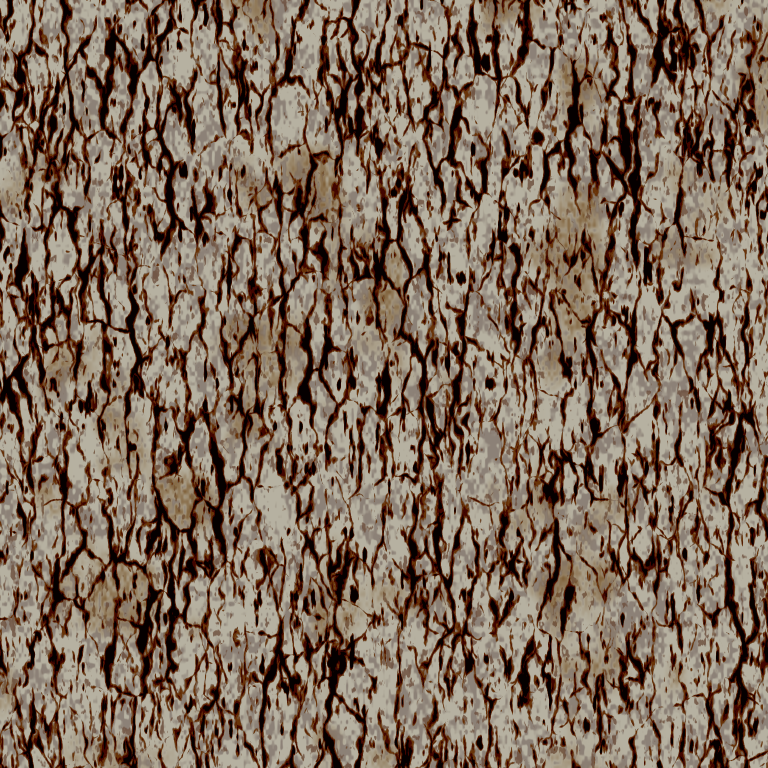
Give the GLSL for this texture, as a Shadertoy shader.

```glsl
// Weathered tree bark: pale upright plates split by dark, rust-edged cracks.

float hash(vec2 p) {
    return fract(sin(dot(p, vec2(127.1, 311.7))) * 43758.5453);
}

vec2 hash2(vec2 p) {
    return vec2(hash(p), hash(p + 57.3));
}

float noise(vec2 p) {
    vec2 i = floor(p), f = fract(p);
    f = f * f * (3.0 - 2.0 * f);
    return mix(mix(hash(i), hash(i + vec2(1, 0)), f.x),
               mix(hash(i + vec2(0, 1)), hash(i + vec2(1, 1)), f.x), f.y);
}

float fbm(vec2 p) {
    float sum = 0.0, amp = 0.57;
    for (int i = 0; i < 3; i++) {
        sum += amp * noise(p);
        p = p * 2.03 + 17.7;
        amp *= 0.5;
    }
    return sum;
}

// Distance to the nearest Voronoi border, in canvas units.
// Level borders are pushed away a little, so they crack thinner.
float crackDistance(vec2 uv, vec2 scale) {
    vec2 p = uv * scale, cell = floor(p), f = fract(p);
    vec2 nearest = vec2(0), nearestCell = vec2(0);
    float best = 9.0;
    for (int y = -1; y <= 1; y++)
    for (int x = -1; x <= 1; x++) {
        vec2 g = vec2(x, y);
        vec2 r = g + hash2(cell + g) - f;
        if (dot(r, r) < best) {
            best = dot(r, r);
            nearest = r;
            nearestCell = g;
        }
    }
    float d = 1.0;
    for (int y = -2; y <= 2; y++)
    for (int x = -2; x <= 2; x++) {
        vec2 g = nearestCell + vec2(x, y);
        vec2 r = g + hash2(cell + g) - f;
        vec2 across = r - nearest;
        if (dot(across, across) > 0.0001) {
            vec2 n = normalize(across);
            float border = dot(0.5 * (nearest + r), n) / length(n * scale);
            d = min(d, border + 0.0018 * n.y * n.y);
        }
    }
    return d;
}

vec3 bark(vec2 uv) {
    // Jagged bending of the plate outlines
    vec2 bend = vec2(fbm(uv * vec2(28, 16)), fbm(uv * vec2(24, 18) + 40.0)) - 0.5;
    vec2 jag = vec2(noise(uv * vec2(95, 60)), noise(uv * vec2(85, 70) + 9.0)) - 0.5;
    vec2 q = uv + bend * vec2(0.018, 0.034) + jag * vec2(0.008, 0.012);

    // Main fissures, finer splits and short upright nicks
    float fissure = crackDistance(q, vec2(28, 11))
                  + 0.0024 - 0.0062 * noise(uv * vec2(32, 14) + 3.0);
    float split = crackDistance(q + 5.0, vec2(52, 19))
                + 0.0064 - 0.0090 * noise(uv * vec2(30, 15) + 71.0);
    float nick = 0.04 * (fbm(uv * vec2(120, 36) + 61.0) - 0.22);
    float rough = fbm(uv * vec2(150, 62) + 23.0);
    float depth = min(min(fissure, split) + 0.010 * (rough - 0.5), nick);

    // Mottled plate surface
    float mottle = fbm(uv * vec2(42, 26) + 11.0);
    float grain = noise(uv * vec2(270, 150));
    vec3 plate = mix(vec3(0.55, 0.505, 0.465), vec3(0.715, 0.695, 0.63),
                     smoothstep(0.32, 0.53, 0.55 * mottle + 0.45 * grain));
    float speck = smoothstep(0.34, 0.24, fbm(uv * vec2(180, 80) + 90.0));
    plate = mix(plate, vec3(0.42, 0.30, 0.23), 0.8 * speck);
    float stain = smoothstep(0.58, 0.80, fbm(uv * vec2(12, 9) + 31.0));
    plate = mix(plate, vec3(0.44, 0.29, 0.11), 0.8 * stain * grain);

    // Layers from the crack floor up to the plate
    vec3 col = vec3(0.02, 0.0, 0.0);
    col = mix(col, vec3(0.26, 0.02, 0.0), smoothstep(-0.0002, 0.0002, depth));
    col = mix(col, vec3(0.41, 0.20, 0.03), smoothstep(0.0010, 0.0014, depth));
    col = mix(col, vec3(0.47, 0.37, 0.29), smoothstep(0.0020, 0.0024, depth));
    return mix(col, plate, smoothstep(0.0025, 0.0032, depth));
}

void mainImage(out vec4 fragColor, in vec2 fragCoord) {
    // Four samples per pixel smooth the edges
    vec3 col = vec3(0);
    for (int i = 0; i < 4; i++) {
        vec2 offset = vec2(i % 2, i / 2) * 0.5 - 0.25;
        col += bark((fragCoord + offset) / iResolution.y);
    }
    fragColor = vec4(col / 4.0, 1.0);
}
```
